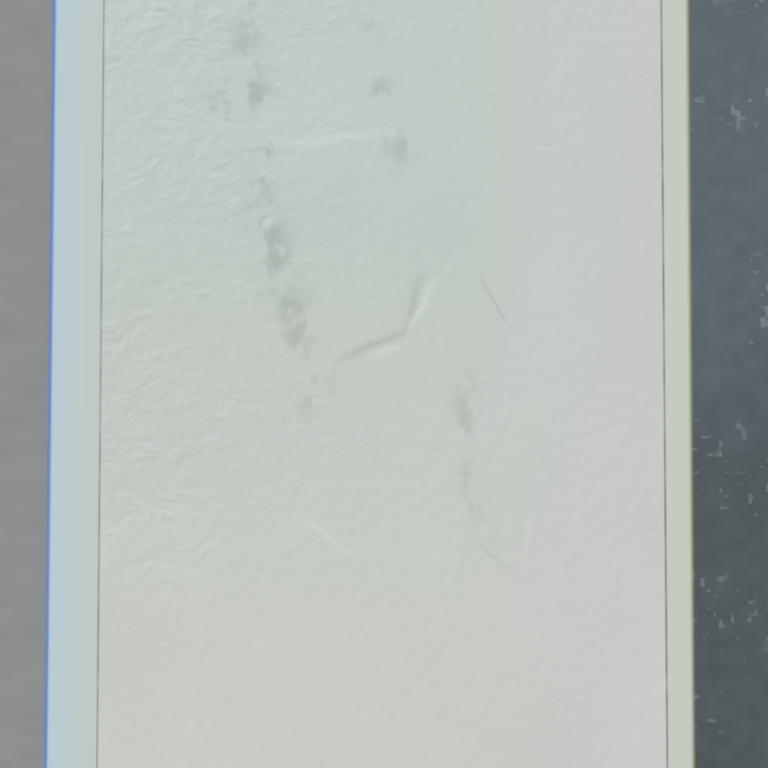
A WebGL 2 fragment shader for this texture:

```glsl
#version 300 es
precision highp float;
// Pale wrinkled plaster panel with two thin seams, between a grey wall and a dark slate strip.

uniform vec2 u_resolution;
out vec4 outColor;

// Boundaries as x at the bottom and x at the top
const vec2 LEFT_EDGE = vec2(0.060, 0.0716);
const vec2 LEFT_SEAM = vec2(0.1263, 0.1354);
const vec2 RIGHT_SEAM = vec2(0.8690, 0.8610);
const vec2 RIGHT_EDGE = vec2(0.9030, 0.8950);
const float EDGE_BLUR = 0.0022;
const float SEAM_WIDTH = 0.0015;

const vec3 PLASTER_TOP = vec3(0.755, 0.790, 0.765);
const vec3 PLASTER_LOW = vec3(0.780, 0.792, 0.772);
const vec3 PLASTER_ROSE = vec3(0.786, 0.790, 0.782);
const vec3 STRIP_BLUE = vec3(0.730, 0.800, 0.825);
const vec3 STRIP_RIGHT = vec3(0.770, 0.795, 0.755);
const vec3 WALL = vec3(0.560, 0.562, 0.552);
const vec3 SLATE_TOP = vec3(0.370, 0.412, 0.440);
const vec3 SLATE_LOW = vec3(0.325, 0.355, 0.370);
const vec3 FRINGE_BLUE = vec3(0.400, 0.520, 0.780);
const vec3 FRINGE_OLIVE = vec3(0.640, 0.660, 0.520);

const float GRAIN_SCALE = 85.0;
const float GRAIN_RELIEF = 0.085;
const float SMUDGE_DEPTH = 0.075;

float hash(vec2 p) {
    vec3 q = fract(vec3(p.xyx) * 0.1031);
    q += dot(q, q.yzx + 33.33);
    return fract((q.x + q.y) * q.z);
}

float noise(vec2 p) {
    vec2 i = floor(p), f = fract(p);
    f = f * f * (3.0 - 2.0 * f);
    return mix(mix(hash(i), hash(i + vec2(1, 0)), f.x),
               mix(hash(i + vec2(0, 1)), hash(i + vec2(1, 1)), f.x), f.y);
}

float fbm(vec2 p) {
    float sum = 0.0, gain = 0.5;
    for (int i = 0; i < 4; i++) {
        sum += gain * noise(p);
        p = mat2(1.6, 1.2, -1.2, 1.6) * p + 7.3;
        gain *= 0.5;
    }
    return sum;
}

// Soft stroke between two points, fading out at its ends
float stroke(vec2 p, vec2 a, vec2 b, float width) {
    vec2 pa = p - a, ba = b - a;
    float t = clamp(dot(pa, ba) / dot(ba, ba), 0.0, 1.0);
    float d = length(pa - ba * t) / width;
    return exp(-d * d) * (0.35 + 2.6 * t * (1.0 - t));
}

// Height of the wrinkled skin, with slightly flattened and warped grains
float relief(vec2 p) {
    vec2 warp = vec2(noise(p * 28.0), noise(p * 28.0 + 41.0)) * 0.022;
    return fbm((p + warp) * GRAIN_SCALE * vec2(0.8, 1.1));
}

float seam(float d) {
    return exp(-d * d / (SEAM_WIDTH * SEAM_WIDTH));
}

vec3 plaster(vec2 p, float leftDist) {
    vec3 color = mix(PLASTER_LOW, PLASTER_TOP, smoothstep(0.1, 0.75, p.y));
    color = mix(color, PLASTER_ROSE, 0.7 * smoothstep(0.58, 0.85, p.x));
    color += 0.022 * (fbm(p * 7.0) - 0.47);

    // Fine relief, strongest at the left and the top
    float rough = 0.28 + 0.6 * smoothstep(0.6, 0.2, p.x) * smoothstep(0.12, 0.4, p.y);
    rough += 0.2 * smoothstep(0.65, 1.0, p.y);
    rough *= 0.55 + 0.9 * noise(p * 9.0 + 3.0);
    float slope = relief(p) - relief(p + vec2(0.0025, -0.0035));
    color += GRAIN_RELIEF * rough * slope;

    // Broken smudges along a few wandering bands
    vec2 q = p + 0.035 * (vec2(fbm(p * 13.0), fbm(p * 13.0 + 19.0)) - 0.47);
    float bands = stroke(q, vec2(0.32, 1.02), vec2(0.35, 0.66), 0.022)
                + stroke(q, vec2(0.35, 0.70), vec2(0.43, 0.43), 0.022)
                + stroke(q, vec2(0.27, 0.89), vec2(0.34, 0.81), 0.018)
                + stroke(q, vec2(0.47, 0.97), vec2(0.525, 0.78), 0.020)
                + 0.7 * stroke(q, vec2(0.60, 0.56), vec2(0.635, 0.27), 0.016);
    float patches = smoothstep(0.42, 0.72, fbm(p * vec2(48.0, 36.0) + 11.0));
    color -= SMUDGE_DEPTH * bands * patches;

    // Raised creases with a dark flank
    vec2 c = p + 0.010 * (vec2(noise(p * 35.0), noise(p * 35.0 + 9.0)) - 0.5);
    float lit = stroke(c, vec2(0.525, 0.555), vec2(0.570, 0.640), 0.0045)
              + 0.7 * stroke(c, vec2(0.485, 0.535), vec2(0.530, 0.550), 0.005)
              + 0.7 * stroke(c, vec2(0.345, 0.808), vec2(0.505, 0.828), 0.005)
              + 0.7 * stroke(c, vec2(0.390, 0.320), vec2(0.460, 0.283), 0.004);
    float dark = stroke(c, vec2(0.440, 0.532), vec2(0.525, 0.565), 0.006)
               + 0.8 * stroke(c, vec2(0.525, 0.560), vec2(0.552, 0.645), 0.006)
               + 0.8 * stroke(c, vec2(0.627, 0.640), vec2(0.658, 0.578), 0.003)
               + 0.6 * stroke(c, vec2(0.625, 0.295), vec2(0.660, 0.255), 0.003);
    color += 0.040 * lit - 0.055 * dark;

    // Smooth side strips and the seams that bound them
    float leftSeam = p.x - mix(LEFT_SEAM.x, LEFT_SEAM.y, p.y);
    float rightSeam = p.x - mix(RIGHT_SEAM.x, RIGHT_SEAM.y, p.y);
    vec3 strip = mix(STRIP_BLUE, PLASTER_TOP, smoothstep(0.0, 0.075, leftDist));
    color = mix(color, strip, smoothstep(0.004, -0.004, leftSeam));
    color = mix(color, STRIP_RIGHT, smoothstep(-0.002, 0.004, rightSeam));
    float wear = 0.7 + 0.5 * noise(vec2(3.0, p.y * 45.0));
    return color - wear * (0.15 * seam(leftSeam) + 0.21 * seam(rightSeam));
}

void main() {
    vec2 p = gl_FragCoord.xy / u_resolution;
    float leftDist = p.x - mix(LEFT_EDGE.x, LEFT_EDGE.y, p.y);
    float rightDist = p.x - mix(RIGHT_EDGE.x, RIGHT_EDGE.y, p.y);

    vec3 wall = WALL + 0.03 * (fbm(p * vec2(25.0, 60.0)) - 0.47);
    wall += vec3(-0.02, 0.0, 0.03) * smoothstep(-0.03, 0.0, leftDist);
    vec3 slate = mix(SLATE_LOW, SLATE_TOP, smoothstep(0.2, 0.85, p.y + 0.5 * (fbm(p * 9.0) - 0.47)));
    slate += 0.045 * (fbm(p * 55.0) - 0.47);
    slate += 0.09 * smoothstep(0.70, 0.9, noise(p * 130.0)) * smoothstep(0.5, 0.7, noise(p * 14.0));

    vec3 color = mix(wall, plaster(p, leftDist), smoothstep(-EDGE_BLUR, EDGE_BLUR, leftDist));
    color = mix(color, slate, smoothstep(-EDGE_BLUR, EDGE_BLUR, rightDist));
    color = mix(color, FRINGE_BLUE, 0.75 * exp(-pow((leftDist + 0.001) / 0.0028, 2.0)));
    color = mix(color, FRINGE_OLIVE, 0.6 * exp(-pow(rightDist / 0.0025, 2.0)));
    outColor = vec4(color, 1.0);
}
```
